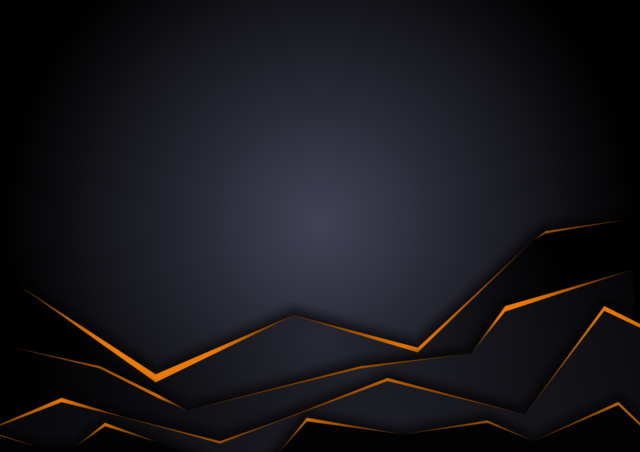
This background is drawn by a Shadertoy shader. Its source:

```glsl
// Dark layered ridges with tapering orange rims under a soft slate glow.
// Each ridge is a polyline (x, height, rim thickness) in canvas-height units;
// layers are painted back to front, each casting a shadow on those behind.

const vec3 SLATE = vec3(0.77, 0.77, 1.0);
const vec3 ORANGE = vec3(0.92, 0.48, 0.02);

// Linear radial falloff, tinted slate
vec3 glow(vec2 p, vec2 center, float radius, float peak) {
    return SLATE * peak * max(0.0, 1.0 - length(p - center) / radius);
}

float segmentDistance(vec2 p, vec2 a, vec2 b) {
    vec2 ab = b - a;
    return length(p - a - ab * clamp(dot(p - a, ab) / dot(ab, ab), 0.0, 1.0));
}

// Paints shadow, rim and fill of one ridge over the color behind it
vec3 paintRidge(vec3 behind, vec3 fill, vec2 p, vec3 ridge[9]) {
    float pixel = 0.9 / iResolution.y;
    float nearest = 1e3, above = 1e3, rim = 0.0, slant = 1.0;
    for (int i = 0; i < 8; i++) {
        vec3 a = ridge[i], b = ridge[i + 1];
        nearest = min(nearest, segmentDistance(p, a.xy, b.xy));
        if (p.x >= a.x && p.x < b.x) {
            vec3 top = mix(a, b, (p.x - a.x) / (b.x - a.x));
            slant = inversesqrt(1.0 + pow((b.y - a.y) / (b.x - a.x), 2.0));
            above = (p.y - top.y) * slant;
            rim = top.z * 0.9;
        }
    }
    vec3 shaded = behind * mix(0.25, 1.0, smoothstep(-0.012, 0.036, nearest));
    float body = smoothstep(pixel, -pixel, above);
    float inner = smoothstep(pixel, -pixel, above + rim * slant);
    vec3 rimColor = ORANGE * mix(0.4, 1.0, smoothstep(0.0, 0.012, rim));
    vec3 color = mix(shaded, fill, inner);
    return mix(color, rimColor, max(body - inner, 0.0));
}

void mainImage(out vec4 fragColor, in vec2 fragCoord) {
    vec2 p = fragCoord / iResolution.xy * vec2(1.414, 1.0);

    // Backdrop
    vec3 color = glow(p, vec2(0.707, 0.51), 0.7, 0.335);

    // Back ridge
    color = paintRidge(color, glow(p, vec2(0.71, 0.25), 0.56, 0.20), p, vec3[9](
        vec3(-0.1, 0.465, 0.0), vec3(0.04, 0.37, 0.0), vec3(0.344, 0.172, 0.02),
        vec3(0.648, 0.303, 0.001), vec3(0.923, 0.231, 0.012), vec3(1.179, 0.469, 0.0),
        vec3(1.206, 0.489, 0.006), vec3(1.39, 0.515, 0.0), vec3(1.6, 0.545, 0.0)));

    // Middle ridge
    color = paintRidge(color, glow(p, vec2(0.8, 0.18), 0.75, 0.165), p, vec3[9](
        vec3(-0.1, 0.261, 0.0), vec3(0.022, 0.233, 0.0), vec3(0.221, 0.19, 0.006),
        vec3(0.35, 0.127, 0.009), vec3(0.414, 0.092, 0.0), vec3(0.796, 0.19, 0.006),
        vec3(1.041, 0.218, 0.0), vec3(1.116, 0.323, 0.014), vec3(1.4, 0.404, 0.0)));

    // Front ridge
    color = paintRidge(color, glow(p, vec2(0.82, 0.07), 1.1, 0.145), p, vec3[9](
        vec3(-0.02, 0.053, 0.003), vec3(0.136, 0.12, 0.011), vec3(0.276, 0.077, 0.001),
        vec3(0.486, 0.024, 0.006), vec3(0.62, 0.071, 0.002), vec3(0.856, 0.164, 0.008),
        vec3(1.16, 0.083, 0.0), vec3(1.335, 0.323, 0.012), vec3(1.45, 0.266, 0.009)));

    // Black foreground peaks, left then right
    color = paintRidge(color, vec3(0.008), p, vec3[9](
        vec3(-0.02, 0.045, 0.004), vec3(0.083, 0.011, 0.0), vec3(0.166, 0.011, 0.0),
        vec3(0.232, 0.065, 0.009), vec3(0.35, 0.021, 0.0), vec3(0.45, -0.02, 0.0),
        vec3(0.6, -0.2, 0.0), vec3(1.0, -0.2, 0.0), vec3(1.5, -0.2, 0.0)));
    color = paintRidge(color, vec3(0.008), p, vec3[9](
        vec3(-0.1, -0.2, 0.0), vec3(0.5, -0.2, 0.0), vec3(0.613, -0.005, 0.0),
        vec3(0.678, 0.076, 0.009), vec3(0.89, 0.039, 0.0), vec3(1.077, 0.07, 0.006),
        vec3(1.179, 0.024, 0.0), vec3(1.366, 0.111, 0.008), vec3(1.45, 0.03, 0.006)));

    fragColor = vec4(color, 1.0);
}
```
